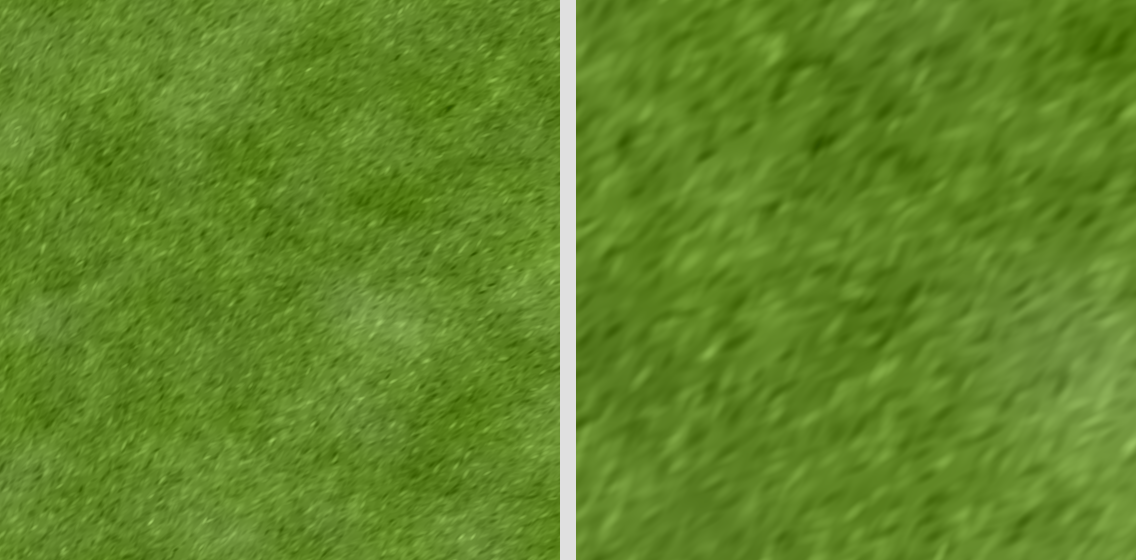
Left, the full canvas; right, a detail of the centre.
Write a WebGL 1 fragment shader that draws this texture.

```glsl
precision highp float;
// Mown lawn: short soft grass blades leaning right, over tufts and pale patches.

uniform vec2 u_resolution;

#define BASE_GREEN vec3(0.384, 0.533, 0.158)
#define LIGHT_TINT vec3(0.94, 1.0, 0.86)
#define PALE_TINT vec3(0.5, 0.25, 1.0)
#define BLADE_CELLS 62.0
#define TUFT_CELLS 19.0
#define PATCH_CELLS 6.0
#define BLADE_CONTRAST 0.070
#define TUFT_CONTRAST 0.024
#define PATCH_CONTRAST 0.026
#define PALENESS 0.022
#define LEAN_LEFT 0.86
#define LEAN_RIGHT 0.56

// Four random values per grid point
vec4 hash4(vec2 p) {
  vec4 q = fract(p.xyxy * vec4(0.1031, 0.1030, 0.0973, 0.1099));
  q += dot(q, q.wzxy + 33.33);
  return fract((q.xxyz + q.yzzw) * q.zywx);
}

// Cellular noise: signed soft ellipses scattered five to a cell.
// width is relative to length, lean is the angle, glint adds rare bright ones.
float strokes(vec2 uv, float cells, float width, float lean, float glint, float seed) {
  vec2 p = uv * cells;
  vec2 home = floor(p);
  float sum = 0.0;
  for (int y = -1; y <= 1; y++) {
    for (int x = -1; x <= 1; x++) {
      vec2 cell = home + vec2(float(x), float(y));
      for (int i = 0; i < 5; i++) {
        vec4 rnd = hash4(cell + seed + float(i) * vec2(131.0, 79.0));
        vec2 d = p - cell - rnd.xy;
        float angle = lean + (rnd.z - 0.5) * 0.75;
        float c = cos(angle);
        float s = sin(angle);
        vec2 local = vec2(c * d.x + s * d.y, c * d.y - s * d.x);

        // The support never exceeds one cell, so neighbours suffice
        float size = mix(0.65, 1.0, fract(rnd.z * 7.3 + rnd.x));
        local /= size * vec2(1.0, width);
        float falloff = max(0.0, 1.0 - dot(local, local));
        float weight = rnd.w * 2.0 - 1.0 + glint * step(0.992, rnd.w);
        sum += weight * falloff * falloff;
      }
    }
  }
  return sum;
}

void main() {
  vec2 uv = gl_FragCoord.xy / min(u_resolution.x, u_resolution.y);
  float lean = mix(LEAN_LEFT, LEAN_RIGHT, clamp(uv.x, 0.0, 1.0));

  // Fine blades, clumps of them, and broad uneven growth
  float blades = strokes(uv, BLADE_CELLS, 0.34, lean, 0.9, 11.0);
  float tufts = strokes(uv, TUFT_CELLS, 0.55, lean, 0.0, 307.0);
  float patches = strokes(uv, PATCH_CELLS, 0.70, -0.5, 0.0, 523.0);
  float dryness = strokes(uv, PATCH_CELLS * 1.3, 0.75, -0.3, 0.0, 811.0);

  float light = blades * BLADE_CONTRAST
              + tufts * TUFT_CONTRAST
              + patches * PATCH_CONTRAST;
  float pale = (dryness + 0.5 * patches) * PALENESS;

  vec3 color = BASE_GREEN + light * LIGHT_TINT + pale * PALE_TINT;
  gl_FragColor = vec4(clamp(color, 0.0, 1.0), 1.0);
}
```
